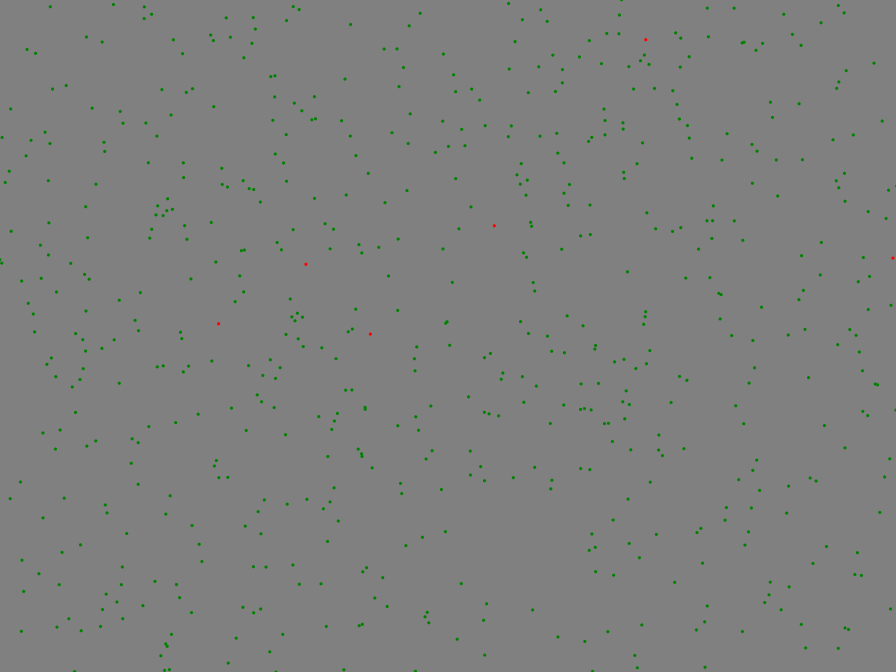
Give the GLSL for this texture, as a WebGL 2 fragment shader.

```glsl
#version 300 es
precision highp float;
precision highp int;

uniform vec2 u_resolution;
out vec4 fragColor;

// Lengths are fractions of the canvas height
const vec3 GREY = vec3(0.502);
const vec3 GREEN = vec3(0.0, 0.51, 0.0);
const vec3 RED = vec3(1.0, 0.0, 0.0);
const float CELLS = 12.0;
const int SLOTS = 6;
const float DOT_RADIUS = 0.0023;
const float MIN_FILL = 0.40;
const float FILL_RANGE = 0.32;
const float PATCH_CELLS = 2.2;
const float RED_CHANCE = 0.006;
const float COMPANION_CHANCE = 0.18;
const vec2 COMPANION_REACH = vec2(0.010, 0.030);

// Integer hash giving three values in 0..1
vec3 hash3(ivec3 key) {
    uvec3 v = uvec3(key + 512) * 1664525u + 1013904223u;
    v.x += v.y * v.z;
    v.y += v.z * v.x;
    v.z += v.x * v.y;
    v ^= v >> 16u;
    v.x += v.y * v.z;
    v.y += v.z * v.x;
    v.z += v.x * v.y;
    return vec3(v >> 8u) / 16777216.0;
}

// Smooth value noise for dense and sparse patches
float patchNoise(vec2 p) {
    ivec2 i = ivec2(floor(p));
    vec2 f = fract(p);
    f = f * f * (3.0 - 2.0 * f);
    float a = hash3(ivec3(i, 90)).x;
    float b = hash3(ivec3(i + ivec2(1, 0), 90)).x;
    float c = hash3(ivec3(i + ivec2(0, 1), 90)).x;
    float d = hash3(ivec3(i + ivec2(1, 1), 90)).x;
    return mix(mix(a, b, f.x), mix(c, d, f.x), f.y);
}

float dotCoverage(vec2 offset, float pixel) {
    float edge = 0.65 * pixel;
    return 1.0 - smoothstep(DOT_RADIUS - edge, DOT_RADIUS + edge, length(offset));
}

// Blend in every dot owned by one cell
vec3 addCellDots(vec3 colour, vec2 p, ivec2 cell, float pixel) {
    float fill = MIN_FILL + FILL_RANGE * patchNoise(vec2(cell) / PATCH_CELLS);
    vec2 anchor = vec2(0.0);

    for (int slot = 0; slot < SLOTS; slot++) {
        vec3 place = hash3(ivec3(cell, slot));
        vec3 kind = hash3(ivec3(cell, slot + 40));
        vec2 centre = (vec2(cell) + place.xy) / CELLS;

        // Some dots stay near an earlier one, mostly above or below it
        if (slot > 0 && kind.x < COMPANION_CHANCE) {
            centre = anchor + (place.xy * 2.0 - 1.0) * COMPANION_REACH;
        } else {
            anchor = centre;
        }

        if (place.z < fill) {
            vec3 ink = kind.y < RED_CHANCE ? RED : GREEN;
            colour = mix(colour, ink, dotCoverage(p - centre, pixel));
        }
    }
    return colour;
}

void main() {
    vec2 p = gl_FragCoord.xy / u_resolution.y;
    float pixel = 1.0 / u_resolution.y;
    ivec2 home = ivec2(floor(p * CELLS));
    vec3 colour = GREY;

    // Neighbours are included because dots may cross cell borders
    for (int y = -1; y <= 1; y++) {
        for (int x = -1; x <= 1; x++) {
            colour = addCellDots(colour, p, home + ivec2(x, y), pixel);
        }
    }
    fragColor = vec4(colour, 1.0);
}
```
